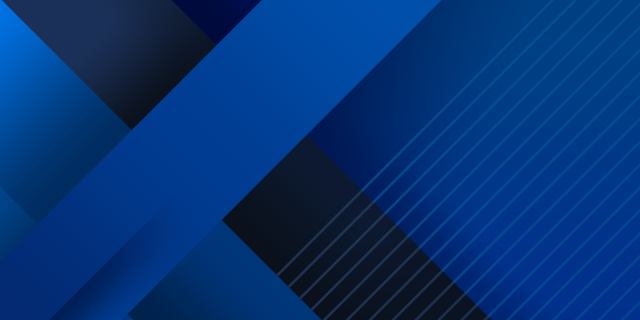
A Shadertoy shader for this background:

```glsl
// Crossing diagonal bands in blue and charcoal, with thin parallel lines on the right.

// Edges across the rising diagonal (rise) and the falling diagonal (fall).
const float BAND_START = 0.818;
const float BAND_FOLD  = 1.154;
const float BAND_END   = 1.380;
const float FALL_LOW   = -0.583;
const float FALL_MID   = 0.005;
const float FALL_HIGH  = 0.536;

// Thin lines.
const float LINE_START   = 1.727;
const float LINE_SPACING = 0.0716;
const float LINE_HALF    = 0.0055;

// Colours.
const vec3 BAND_DEEP      = vec3(0.01, 0.165, 0.45);
const vec3 BAND_MID       = vec3(0.00, 0.235, 0.57);
const vec3 BAND_BRIGHT    = vec3(0.00, 0.31, 0.67);
const vec3 FOLD_SHADOW    = vec3(0.00, 0.12, 0.34);
const vec3 AZURE          = vec3(0.00, 0.46, 0.92);
const vec3 OCEAN          = vec3(0.00, 0.17, 0.37);
const vec3 CORNER_BLUE    = vec3(0.00, 0.27, 0.55);
const vec3 NAVY           = vec3(0.00, 0.04, 0.24);
const vec3 CHARCOAL       = vec3(0.04, 0.065, 0.11);
const vec3 SLATE          = vec3(0.105, 0.19, 0.345);
const vec3 DUSK           = vec3(0.05, 0.10, 0.19);
const vec3 LOWER_BLUE     = vec3(0.00, 0.21, 0.48);
const vec3 LOWER_SHADOW   = vec3(0.00, 0.13, 0.29);
const vec3 FIELD_SHADOW   = vec3(0.00, 0.085, 0.31);
const vec3 FIELD_TOP      = vec3(0.00, 0.25, 0.51);
const vec3 FIELD_BOTTOM   = vec3(0.00, 0.19, 0.55);
const vec3 LINE_ON_DARK   = vec3(0.14, 0.235, 0.37);
const vec3 LINE_ON_BLUE   = vec3(0.03, 0.31, 0.58);

// Antialiased step along a diagonal coordinate.
float edge(float limit, float value) {
    float soft = 1.0 / iResolution.y;
    return smoothstep(limit - soft, limit + soft, value);
}

// Panels above the main band.
vec3 upperPanels(float rise, float fall) {
    vec3 corner = mix(CORNER_BLUE, OCEAN, smoothstep(0.55, 0.95, rise));
    vec3 azure = mix(AZURE, OCEAN, smoothstep(-0.1, 0.86, rise));
    vec3 slate = mix(SLATE, CHARCOAL, smoothstep(0.38, 0.86, rise));
    slate = mix(slate, DUSK, 0.45 * smoothstep(0.25, FALL_HIGH, fall));
    vec3 navy = mix(NAVY, vec3(0.0, 0.06, 0.30), smoothstep(0.6, 0.8, fall));

    vec3 col = mix(corner, azure, edge(FALL_LOW, fall));
    col = mix(col, slate, edge(FALL_MID, fall));
    return mix(col, navy, edge(FALL_HIGH, fall));
}

// Broad blue field on the right, shaded along its lower-left edge.
vec3 blueField(vec2 p, float fall) {
    vec3 lit = mix(FIELD_BOTTOM, FIELD_TOP, smoothstep(0.0, 1.0, p.y));
    float light = smoothstep(0.9, 1.75, p.x + 0.35 * (1.0 - p.y) * fall);
    light *= mix(0.55, 1.0, smoothstep(FALL_HIGH, 0.80, fall));
    return mix(FIELD_SHADOW, lit, light);
}

// Panels below the main band, with the thin lines on top.
vec3 lowerPanels(vec2 p, float rise, float fall) {
    vec3 blue = mix(LOWER_SHADOW, LOWER_BLUE, smoothstep(-0.6, -0.05, fall));
    vec3 dark = mix(CHARCOAL, DUSK, smoothstep(0.0, 0.5, fall));
    dark = mix(dark, CHARCOAL, 0.7 * smoothstep(1.8, 2.3, rise));

    float onField = edge(FALL_HIGH, fall);
    vec3 col = mix(LOWER_BLUE, blue, edge(FALL_LOW, fall));
    col = mix(col, dark, edge(FALL_MID, fall));
    col = mix(col, blueField(p, fall), onField);

    float offset = rise - LINE_START + 0.5 * LINE_SPACING;
    float dist = abs(mod(offset, LINE_SPACING) - 0.5 * LINE_SPACING);
    float line = (1.0 - edge(LINE_HALF, dist)) * step(0.0, offset);
    line *= edge(FALL_MID, fall) * mix(0.8, 0.65, smoothstep(1.8, 2.9, rise));
    return mix(col, mix(LINE_ON_DARK, LINE_ON_BLUE, onField), line);
}

// Main rising band with a shaded fold near its foot.
vec3 mainBand(float rise, float fall) {
    vec3 col = mix(BAND_DEEP, BAND_MID, smoothstep(-0.95, 0.2, fall));
    col = mix(col, BAND_BRIGHT, smoothstep(0.1, 1.25, fall));

    float fold = edge(BAND_FOLD, rise);
    float fade = 1.0 - smoothstep(-0.75, 0.0, fall);
    float shade = 1.0 - smoothstep(BAND_FOLD, BAND_END, rise);
    vec3 folded = mix(BAND_MID, FOLD_SHADOW, shade);
    return mix(col, folded, fold * fade);
}

void mainImage(out vec4 fragColor, in vec2 fragCoord) {
    vec2 p = fragCoord / iResolution.y;
    float rise = p.x + 1.0 - p.y;
    float fall = p.x + p.y - 1.0;

    vec3 col = upperPanels(rise, fall);
    col = mix(col, mainBand(rise, fall), edge(BAND_START, rise));
    col = mix(col, lowerPanels(p, rise, fall), edge(BAND_END, rise));
    fragColor = vec4(col, 1.0);
}
```
